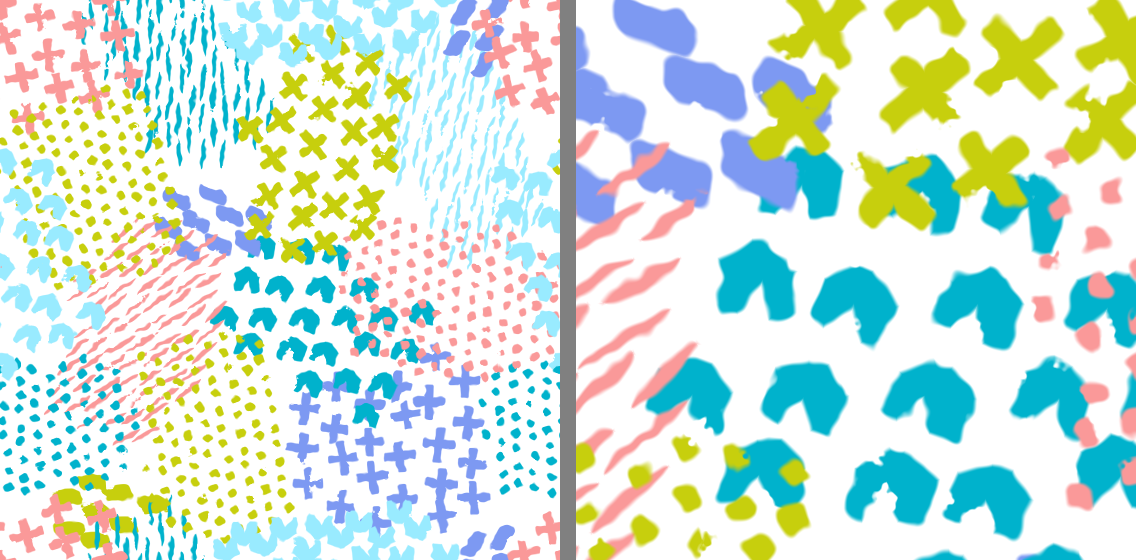
Left: the whole. Right: its middle third, enlarged.
Reproduce this pattern procedurally as a WebGL 1 fragment shader.

```glsl
precision highp float;
// Seamless patchwork of hand-painted marks: crosses, dashes, dots, blobs, arches.
// Each patch is a tilted, staggered lattice of one kind of mark, cut to a soft
// rounded outline and wrapped around the tile; brush noise roughens the edges.

uniform vec2 u_resolution;

// Lengths are in hundredths of the canvas, angles in degrees.
const float TILE = 100.0;
const float EDGE = 0.16;       // half width of the soft edge
const float JITTER = 0.28;     // mark displacement, share of the pitch
const float WOBBLE = 0.55;     // edge roughness
const float DRYNESS = 0.7;     // worn, dry-brush spots
const float SPIN_JITTER = 16.0;
const float MARK_REACH = 4.0;

const vec3 PAPER  = vec3(1.00, 1.00, 1.00);
const vec3 TEAL   = vec3(0.00, 0.70, 0.80);
const vec3 SKY    = vec3(0.60, 0.92, 1.00);
const vec3 CORAL  = vec3(0.98, 0.60, 0.60);
const vec3 OLIVE  = vec3(0.78, 0.81, 0.05);
const vec3 VIOLET = vec3(0.49, 0.60, 0.95);

const int CROSS = 0;
const int DASH = 1;
const int DOT = 2;
const int BLOB = 3;
const int ARCH = 4;

vec2 hash2(vec2 p) {
  vec2 s = vec2(dot(p, vec2(127.1, 311.7)), dot(p, vec2(269.5, 183.3)));
  return fract(sin(s) * 43758.545);
}

float noise(vec2 p) {
  vec2 i = floor(p), f = fract(p);
  f = f * f * (3.0 - 2.0 * f);
  float low = mix(hash2(i).x, hash2(i + vec2(1, 0)).x, f.x);
  float high = mix(hash2(i + vec2(0, 1)).x, hash2(i + vec2(1, 1)).x, f.x);
  return mix(low, high, f.y);
}

// Coordinates in a frame turned counterclockwise.
vec2 turn(vec2 p, float degrees) {
  float c = cos(radians(degrees)), s = sin(radians(degrees));
  return vec2(c * p.x + s * p.y, c * p.y - s * p.x);
}

float roundBox(vec2 p, vec2 halfSize, float radius) {
  vec2 d = abs(p) - halfSize + radius;
  return length(max(d, 0.0)) + min(max(d.x, d.y), 0.0) - radius;
}

// Signed distance to one mark; rnd varies its proportions.
float markDistance(int kind, vec2 p, vec2 rnd) {
  if (kind == CROSS) {
    vec2 arm = 2.5 + 0.6 * rnd;
    float across = roundBox(p - vec2(0.0, 0.2 * rnd.x), vec2(arm.x, 0.77), 0.35);
    float upright = roundBox(p, vec2(0.77, arm.y), 0.35);
    return min(across, upright);
  }
  if (kind == DASH) {
    float halfLength = 2.4 + 0.9 * rnd.x;
    float t = p.y / halfLength;
    float bow = 0.25 * (rnd.y - 0.5) * t * t;
    float width = (0.34 + 0.14 * rnd.y) * sqrt(max(1.0 - t * t, 0.0));
    return max(abs(p.x + bow) - width, abs(p.y) - halfLength);
  }
  if (kind == DOT) return roundBox(p, 0.62 + 0.22 * rnd, 0.5);
  if (kind == BLOB) {
    p.x += 0.35 * p.y;
    return roundBox(p, vec2(2.4, 1.2) + 0.3 * rnd, 0.9);
  }
  // Arch: block with sloping shoulders and a wedge cut from its base.
  float body = roundBox(p, vec2(2.2, 1.9) + 0.3 * rnd, 0.4);
  float shoulders = dot(vec2(abs(p.x), p.y), vec2(0.6, 0.8)) - 2.0;
  vec2 n = p + vec2(0.6 * rnd.x - 0.1, 2.0);
  float notch = dot(vec2(abs(n.x), n.y), vec2(0.85, 0.53)) - 0.9;
  return max(max(body, shoulders), -notch);
}

// Paints one patch of marks over the canvas colour.
void paint(inout vec3 canvas, vec2 p, vec3 ink, int kind, vec2 center,
           vec2 halfSize, vec2 pitch, float tilt, float spin) {
  vec2 q = (fract((p - center) / TILE + 0.5) - 0.5) * TILE;
  q = turn(q, tilt);
  vec2 margin = abs(q) - halfSize - MARK_REACH;
  if (max(margin.x, margin.y) > 0.0) return;

  vec2 grain = q + center;
  vec2 brushed = q + WOBBLE * (vec2(noise(grain), noise(grain + 37.0)) - 0.5);
  float d = TILE;
  for (int i = -1; i <= 1; i++) {
    float column = floor(q.x / pitch.x) + float(i);
    float stagger = 0.5 * mod(column, 2.0);
    for (int j = -1; j <= 1; j++) {
      vec2 cell = vec2(column, floor(q.y / pitch.y - stagger) + float(j));
      vec2 rnd = hash2(cell + center);
      vec2 spot = (cell + 0.5 + vec2(0.0, stagger) + JITTER * (rnd - 0.5)) * pitch;
      vec2 reach = spot / halfSize;
      reach *= reach;
      if (dot(reach, reach) > 0.85 + 0.3 * rnd.x) continue;
      vec2 local = turn(brushed - spot, spin + SPIN_JITTER * (rnd.y - 0.5));
      d = min(d, markDistance(kind, local, hash2(cell + center + 5.0)));
    }
  }
  d += DRYNESS * smoothstep(0.7, 0.95, noise(grain * 0.6)) * noise(grain * 3.0);
  canvas = mix(canvas, ink, 1.0 - smoothstep(-EDGE, EDGE, d));
}

void main() {
  vec2 p = TILE * gl_FragCoord.xy / u_resolution;
  vec3 c = PAPER;
  // Patches, back to front: ink, mark, center, half size, pitch, tilt, spin.
  paint(c, p, OLIVE, BLOB, vec2(19.3, 9.2), vec2(9.0, 6.5), vec2(5.0, 5.2), 5.0, 0.0);
  paint(c, p, TEAL, DASH, vec2(31.9, 89.6), vec2(12.0, 20.0), vec2(3.5, 3.7), 31.0, -34.0);
  paint(c, p, SKY, DASH, vec2(82.3, 75.3), vec2(12.0, 21.0), vec2(3.5, 3.7), 20.0, -34.0);
  paint(c, p, VIOLET, CROSS, vec2(69.0, 21.2), vec2(16.5, 15.0), vec2(5.8, 7.1), 2.0, 0.0);
  paint(c, p, TEAL, ARCH, vec2(57.3, 42.0), vec2(20.5, 12.5), vec2(6.2, 6.6), -28.0, 13.0);
  paint(c, p, VIOLET, BLOB, vec2(37.8, 59.2), vec2(8.5, 6.0), vec2(5.0, 5.2), -20.0, -5.0);
  paint(c, p, VIOLET, BLOB, vec2(85.5, 96.5), vec2(6.0, 9.0), vec2(5.2, 5.5), -15.0, 70.0);
  paint(c, p, OLIVE, CROSS, vec2(59.2, 73.3), vec2(15.0, 20.0), vec2(6.2, 6.6), -12.0, 52.0);
  paint(c, p, CORAL, CROSS, vec2(4.6, 93.5), vec2(18.0, 16.0), vec2(6.5, 6.8), 14.0, 0.0);
  paint(c, p, CORAL, DASH, vec2(24.7, 41.4), vec2(12.5, 19.0), vec2(3.5, 3.7), -22.0, -33.0);
  paint(c, p, OLIVE, DOT, vec2(16.3, 66.8), vec2(15.5, 17.0), vec2(2.9, 2.9), 15.0, 20.0);
  paint(c, p, OLIVE, DOT, vec2(38.4, 21.9), vec2(13.0, 19.0), vec2(3.0, 3.0), 10.0, 20.0);
  paint(c, p, TEAL, DOT, vec2(5.2, 23.8), vec2(19.0, 12.0), vec2(2.9, 2.9), 4.0, 30.0);
  paint(c, p, CORAL, DOT, vec2(80.1, 46.6), vec2(19.5, 13.5), vec2(2.9, 3.0), -5.0, 20.0);
  paint(c, p, SKY, ARCH, vec2(3.3, 54.5), vec2(13.0, 18.5), vec2(5.8, 6.8), 18.0, -45.0);
  paint(c, p, SKY, ARCH, vec2(59.9, 99.3), vec2(20.0, 10.0), vec2(3.5, 7.8), 6.0, 176.0);
  gl_FragColor = vec4(c, 1.0);
}
```
